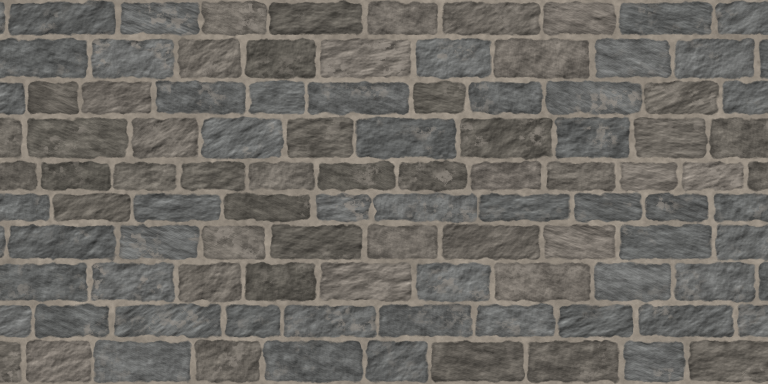
A WebGL 2 fragment shader for this texture:

```glsl
#version 300 es
precision highp float;
// Weathered grey stone wall: ten courses of unequal height, each split into
// bricks by jittered joints. Every brick is a rounded box with a ragged edge,
// its own tint and a noise relief lit from the upper left.
uniform vec2 u_resolution;
out vec4 outColor;

const int ROWS = 10;
// Per course, from the top: height, number of bricks, shift in bricks.
const float ROW_HEIGHT[ROWS] = float[](.096, .112, .094, .115, .083, .081, .099, .109, .094, .117);
const float ROW_COUNT[ROWS] = float[](9., 9., 10., 9., 11., 9., 9., 9., 9., 9.);
const float ROW_SHIFT[ROWS] = float[](.27, -.07, .19, .32, .65, .54, .27, -.07, .46, .09);

const float WALL_WIDTH = 2.0;       // the wall is 2 wide and 1 high
const float JOINT_JITTER = 0.42;    // in brick widths
const float MORTAR_HALF = 0.0062;
const float CORNER_RADIUS = 0.011;
const float EDGE_WEAR = 0.016;
const float EDGE_SOFTNESS = 0.003;
const float RELIEF = 0.95;
const float GRAIN = 0.55;

const vec3 DARK_STONE = vec3(.345, .332, .306);
const vec3 WARM_STONE = vec3(.455, .430, .402);
const vec3 COOL_STONE = vec3(.385, .394, .394);
const vec3 DUST = vec3(.585, .555, .520);
const vec3 MORTAR = vec3(.575, .540, .495);

float hash(vec2 p) {
  return fract(sin(dot(p, vec2(127.1, 311.7))) * 43758.5453);
}

float noise(vec2 p) {
  vec2 i = floor(p), f = fract(p);
  f = f * f * (3.0 - 2.0 * f);
  vec2 e = vec2(0, 1);
  return mix(mix(hash(i), hash(i + e.yx), f.x),
             mix(hash(i + e.xy), hash(i + e.yy), f.x), f.y);
}

float fbm(vec2 p) {
  float sum = 0.0, weight = 0.533;
  for (int i = 0; i < 4; i++) {
    sum += weight * noise(p);
    p = p * 2.03 + 17.3;
    weight *= 0.5;
  }
  return sum;
}

float roundedBox(vec2 p, vec2 halfSize, float radius) {
  vec2 q = abs(p) - halfSize + radius;
  return length(max(q, 0.0)) + min(max(q.x, q.y), 0.0) - radius;
}

// Horizontal position of the joint left of brick i.
float jointX(float i, int row, float seed) {
  float count = ROW_COUNT[row];
  float jitter = (hash(vec2(mod(i, count), seed + 3.0)) - 0.5) * JOINT_JITTER;
  return (i + ROW_SHIFT[row] + jitter) * WALL_WIDTH / count;
}

// Chiselled surface; the strokes lean and stretch differently on each brick.
float stoneHeight(vec2 p, float id) {
  float angle = (hash(vec2(id, 5.0)) - 0.5) * 1.1;
  float c = cos(angle), s = sin(angle);
  vec2 stretch = mix(vec2(36, 42), vec2(22, 62), hash(vec2(id, 6.0)));
  return fbm(mat2(c, -s, s, c) * p * stretch + id * 1.7);
}

void main() {
  vec2 p = gl_FragCoord.xy / u_resolution * vec2(WALL_WIDTH, 1);
  float softness = max(EDGE_SOFTNESS, 0.75 / u_resolution.y);

  // Find the course, counting down from the top.
  int row = 0;
  float rowTop = 1.0;
  for (int i = 0; i < ROWS - 1; i++) {
    if (p.y > rowTop - ROW_HEIGHT[i]) break;
    rowTop -= ROW_HEIGHT[i];
    row++;
  }
  float seed = float(row < 8 ? row % 6 : row); // two courses recur lower down

  // Find the brick between its two joints.
  float i = floor(p.x * ROW_COUNT[row] / WALL_WIDTH - ROW_SHIFT[row]);
  if (p.x < jointX(i, row, seed)) i -= 1.0;
  else if (p.x >= jointX(i + 1.0, row, seed)) i += 1.0;
  float left = jointX(i, row, seed), right = jointX(i + 1.0, row, seed);
  float id = mod(i, ROW_COUNT[row]) + 13.0 * seed;

  // Ragged brick outline.
  vec2 center = vec2(left + right, 2.0 * rowTop - ROW_HEIGHT[row]) * 0.5;
  vec2 halfSize = vec2(right - left, ROW_HEIGHT[row]) * 0.5 - MORTAR_HALF;
  float d = roundedBox(p - center, halfSize, CORNER_RADIUS);
  d += (fbm(p * 38.0) - 0.5) * EDGE_WEAR;

  // Stone tint; every third course is cooler.
  float coolness = row % 3 == 2 ? 0.7 : 0.25;
  vec3 stone = mix(DARK_STONE, WARM_STONE, hash(vec2(id, 1.0)));
  stone = mix(stone, COOL_STONE, step(hash(vec2(id, 2.0)), coolness) * 0.8);
  stone *= 0.93 + 0.14 * hash(vec2(id, 3.0));

  // Relief, grain and pale worn patches.
  float height = stoneHeight(p, id);
  float slope = height - stoneHeight(p + vec2(-0.003, 0.004), id);
  stone *= 1.0 + RELIEF * slope + GRAIN * (height - 0.5);
  float patches = smoothstep(0.48, 0.72, fbm(p * vec2(15, 21) + id * 3.1));
  float flecks = smoothstep(0.42, 0.68, fbm(p * 75.0 + 9.0));
  stone = mix(stone, DUST, patches * flecks * (0.25 + 0.5 * hash(vec2(id, 4.0))));
  stone *= mix(0.86, 1.0, smoothstep(0.0, 0.012, -d));

  // Sandy mortar.
  vec3 mortar = MORTAR * (0.78 + 0.25 * fbm(p * 85.0) + 0.2 * fbm(p * 9.0));

  outColor = vec4(mix(stone, mortar, smoothstep(-softness, softness, d)), 1);
}
```
